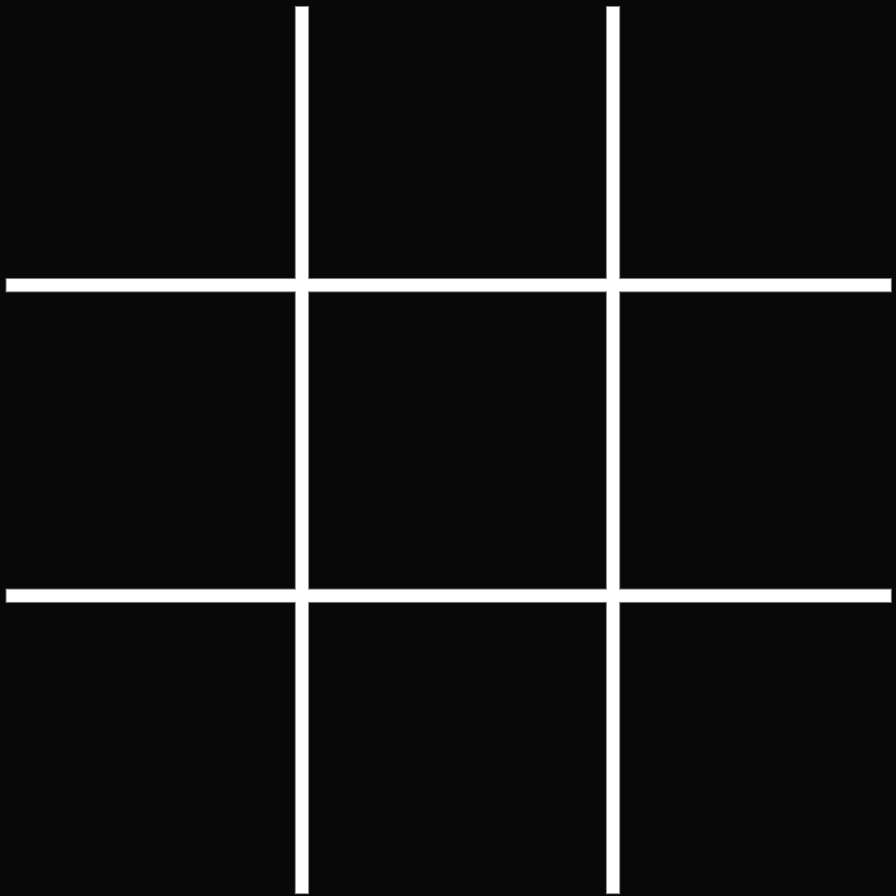
Give the GLSL for this background, as a Shadertoy shader.

```glsl
#define GRID_CENTER vec2(0.5106, 0.5084)
#define LINE_OFFSET vec2(0.1736, 0.1733)
#define BAR_CENTER vec2(0.5008, 0.4977)
#define BAR_REACH vec2(0.4940, 0.4951)
#define HALF_WIDTH 0.0074
#define EDGE_BLUR 0.0022
#define BACKGROUND vec3(0.03)
#define LINE_COLOR vec3(1.0)

// Signed distance to an axis-aligned box
float boxDistance(vec2 p, vec2 halfSize) {
    vec2 d = abs(p) - halfSize;
    return length(max(d, 0.0)) + min(max(d.x, d.y), 0.0);
}

void mainImage(out vec4 fragColor, in vec2 fragCoord) {
    vec2 uv = fragCoord / iResolution.xy;

    // Mirroring about the grid center folds each pair of bars into one
    vec2 across = abs(uv - GRID_CENTER) - LINE_OFFSET;
    vec2 along = uv - BAR_CENTER;

    float vertical = boxDistance(vec2(across.x, along.y), vec2(HALF_WIDTH, BAR_REACH.y));
    float horizontal = boxDistance(vec2(along.x, across.y), vec2(BAR_REACH.x, HALF_WIDTH));
    float dist = min(vertical, horizontal);

    // Soft edge, never narrower than one pixel
    float blur = max(EDGE_BLUR, 1.0 / min(iResolution.x, iResolution.y));
    float coverage = clamp(0.5 - dist / blur, 0.0, 1.0);
    fragColor = vec4(mix(BACKGROUND, LINE_COLOR, coverage), 1.0);
}
```
